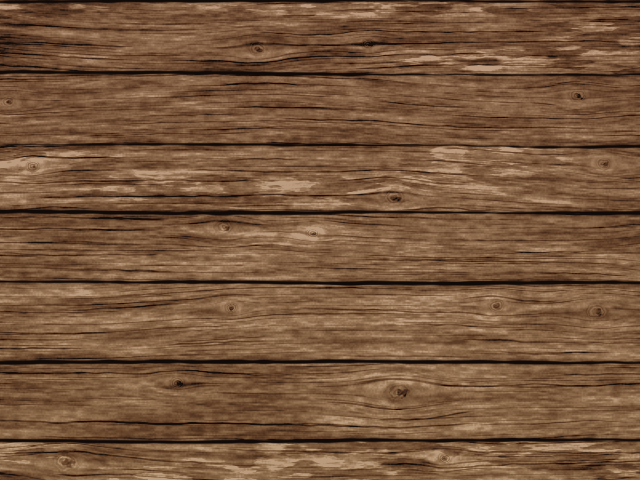
This texture is drawn by a Shadertoy shader. Its source:

```glsl
const vec3 WOOD[6] = vec3[6](
    vec3(0.08, 0.05, 0.04), vec3(0.27, 0.17, 0.11), vec3(0.38, 0.25, 0.16),
    vec3(0.48, 0.35, 0.24), vec3(0.58, 0.45, 0.33), vec3(0.73, 0.61, 0.50));
const vec3 GAP_COLOR = vec3(0.06, 0.035, 0.03);
const int SEAM_COUNT = 9;
// Seam heights, and how weathered the plank above each one is
const float SEAM[9] = float[9](-0.07, 0.082, 0.247, 0.41, 0.557, 0.696, 0.847, 0.999, 1.15);
const float WEAR[8] = float[8](0.9, 0.15, 0.1, 0.3, 0.8, 0.2, 1.0, 0.5);

float hash(vec2 p) {
    vec3 q = fract(p.xyx * 0.1031);
    q += dot(q, q.yzx + 33.33);
    return fract((q.x + q.y) * q.z);
}

float noise(vec2 p) {
    vec2 cell = floor(p), f = fract(p);
    f = f * f * (3.0 - 2.0 * f);
    float low = mix(hash(cell), hash(cell + vec2(1, 0)), f.x);
    float high = mix(hash(cell + vec2(0, 1)), hash(cell + vec2(1, 1)), f.x);
    return mix(low, high, f.y);
}

float fbm(vec2 p) {
    float sum = 0.0, weight = 0.533;
    for (int i = 0; i < 4; i++) {
        sum += weight * noise(p);
        p = p * 2.03 + 17.3;
        weight *= 0.5;
    }
    return sum;
}

// Wavering height of a seam
float seamHeight(int index, float x) {
    float row = float(index) * 11.0;
    return SEAM[index] + 0.007 * (noise(vec2(x * 2.5, row)) - 0.5)
                       + 0.002 * (noise(vec2(x * 22.0, row + 5.0)) - 0.5);
}

float seamHalfWidth(int index, float x) {
    float row = float(index) * 7.0;
    return mix(0.001, 0.0046, noise(vec2(x * 2.0 + 3.0, row)))
         + 0.0016 * (noise(vec2(x * 40.0, row)) - 0.5);
}

// Broken, tapering dark lines that follow the grain
float cracks(float x, float grainY, float rows, float halfWidth, float seed, float pixel) {
    float row = floor(grainY * rows);
    float center = 0.2 + 0.35 * hash(vec2(row, seed))
                 + 0.25 * noise(vec2(x * 9.0, row + seed))
                 + 0.08 * noise(vec2(x * 45.0, row + seed));
    float distanceToLine = abs(fract(grainY * rows) - center) / rows;
    float strength = smoothstep(0.48, 0.72, noise(vec2(x * 5.0 + row * 5.7, row + seed)));
    float width = halfWidth * strength;
    return strength * (1.0 - smoothstep(width - 0.6 * pixel, width + 0.6 * pixel, distanceToLine));
}

// Position of a knot in xy, its radius in z
vec3 knotAt(int plank, int index) {
    vec2 id = vec2(float(plank) * 9.0 + 2.0, float(index) * 5.0 + 3.0);
    float x = 0.62 * (float(index) + hash(id));
    float y = mix(SEAM[plank], SEAM[plank + 1], 0.2 + 0.6 * hash(id + 31.0));
    float size = hash(id + 57.0);
    return vec3(x, y, mix(0.009, 0.021, size * size));
}

// Grain bends apart around a knot
float bendGrain(vec2 p, vec3 knot) {
    vec2 d = (p - knot.xy) / knot.z * vec2(0.5, 1.0);
    return -0.75 * d.y * knot.z * exp(-0.16 * dot(d, d));
}

float knotTone(vec2 p, vec3 knot, float tone) {
    vec2 d = (p - knot.xy) / knot.z * vec2(0.75, 1.0);
    float radius = length(d) + 0.7 * (fbm(p * 70.0) - 0.5);
    float rings = 0.5 * sin(radius * 15.0);
    vec2 c = d - vec2(0.25, -0.1);
    float core = 1.0 - smoothstep(0.1, 0.55, length(c) + 0.6 * (noise(p * 160.0) - 0.5));
    float rim = exp(-30.0 * (radius - 1.0) * (radius - 1.0));
    float halo = exp(-4.0 * (radius - 1.5) * (radius - 1.5));
    float inside = 1.0 - smoothstep(0.8, 1.25, radius);
    return tone + inside * (rings - 2.2 * core) - 0.6 * rim * noise(p * 45.0) + 0.4 * halo;
}

vec3 woodColor(float tone) {
    vec3 color = WOOD[0];
    for (int i = 0; i < 5; i++)
        color = mix(color, WOOD[i + 1], clamp(tone - float(i), 0.0, 1.0));
    return color;
}

void mainImage(out vec4 fragColor, in vec2 fragCoord) {
    float pixel = 1.0 / iResolution.y;
    vec2 p = fragCoord * pixel;

    // Plank under this point and distance to the nearest gap
    int plank = 0;
    float edge = 1.0;
    for (int i = 1; i < SEAM_COUNT - 1; i++) {
        float offset = p.y - seamHeight(i, p.x);
        if (offset > 0.0) plank = i;
        edge = min(edge, abs(offset) - seamHalfWidth(i, p.x));
    }
    float seed = float(plank) * 13.0;
    vec2 q = p + vec2(seed, 0.0);

    // Wavy grain coordinate
    float grainY = p.y + 0.035 * (noise(vec2(q.x * 1.8, p.y * 6.0 + seed)) - 0.5);
    for (int i = 0; i < 3; i++) grainY += bendGrain(p, knotAt(plank, i));

    // Fibres, stains and pale weathered flakes
    float wear = WEAR[plank];
    float tone = 3.3 + (3.2 + 1.2 * wear) * (fbm(vec2(q.x * 7.0, grainY * 85.0)) - 0.5);
    tone += 1.6 * (fbm(vec2(q.x * 4.0, p.y * 11.0)) - 0.5);
    tone += 1.5 * (noise(vec2(q.x * 60.0, grainY * 260.0)) - 0.5);
    tone += 0.6 * (noise(p * 300.0) - 0.5);
    float patches = smoothstep(0.35, 0.7, noise(vec2(q.x * 3.0, p.y * 15.0 + seed)));
    float flakes = smoothstep(0.47, 0.58, fbm(vec2(q.x * 16.0 + 40.0, grainY * 90.0)));
    tone += wear * patches * (1.8 * flakes - 0.5);
    tone -= 2.0 * cracks(q.x, grainY, 40.0, 0.0015, seed, pixel);
    tone -= 1.5 * cracks(q.x, grainY, 73.0, 0.0011, seed + 50.0, pixel);
    tone -= 1.0 * cracks(q.x, grainY, 120.0, 0.0008, seed + 90.0, pixel);
    for (int i = 0; i < 3; i++) tone = knotTone(p, knotAt(plank, i), tone);

    // Darker corners, upper boards and plank edges
    vec2 fromCenter = fragCoord / iResolution.xy - 0.5;
    tone -= 1.3 * dot(fromCenter, fromCenter) + 0.4 * fromCenter.y;
    tone -= 0.8 * exp(-max(edge, 0.0) / 0.004);

    vec3 color = woodColor(tone) * mix(vec3(1.0, 1.0, 0.97), vec3(1.01, 0.99, 1.0), p.y);
    color = mix(GAP_COLOR, color, smoothstep(-pixel, pixel, edge));
    fragColor = vec4(color, 1.0);
}
```
